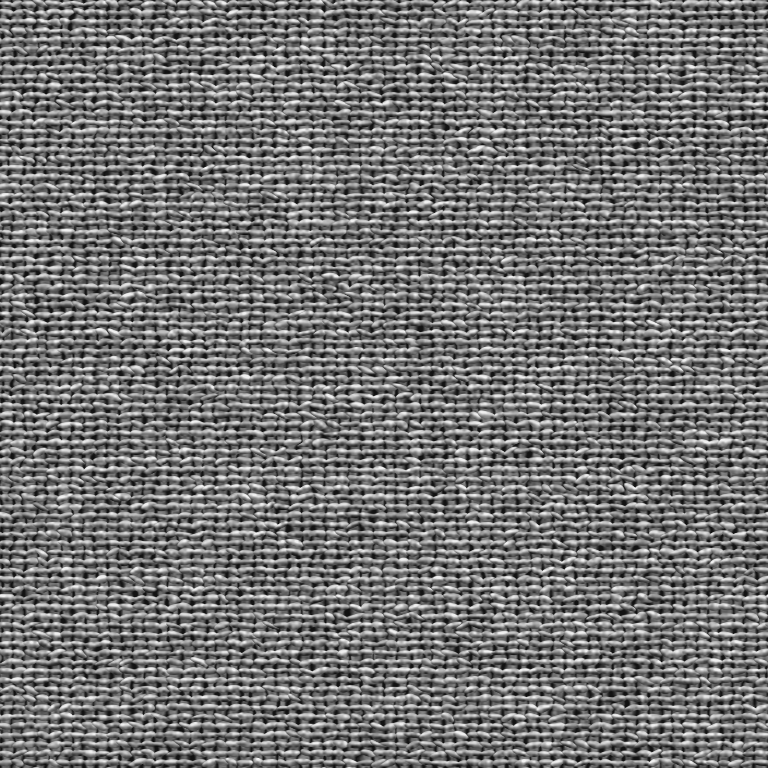
This texture is drawn by a WebGL 2 fragment shader. Its source:

```glsl
#version 300 es
precision highp float;

uniform vec2 u_resolution;
out vec4 fragColor;

// Integer hash, four values from 0 to 1
vec4 hash(vec2 cell) {
    uvec2 c = uvec2(cell);
    uvec4 h = uvec4(c.x, c.y, c.x + 71u, c.y + 113u) * 1664525u + 1013904223u;
    for (int i = 0; i < 2; i++) {
        h += h.yzwx * h.wxyz;
        h ^= h >> 16u;
        h *= 747796405u;
    }
    return vec4(h >> 8u) / 16777216.0;
}

// Value noise that wraps after a whole number of cells
vec2 wrapNoise(vec2 uv, vec2 period) {
    vec2 p = uv * period;
    vec2 cell = floor(p);
    vec2 f = smoothstep(0.0, 1.0, p - cell);
    vec2 a = hash(mod(cell, period)).xy;
    vec2 b = hash(mod(cell + vec2(1, 0), period)).xy;
    vec2 c = hash(mod(cell + vec2(0, 1), period)).xy;
    vec2 d = hash(mod(cell + vec2(1, 1), period)).xy;
    return mix(mix(a, b, f.x), mix(c, d, f.x), f.y);
}

void main() {
    vec2 uv = gl_FragCoord.xy / u_resolution;
    const vec2 stitches = vec2(64, 84);

    // Uneven tension in the cloth, with rows kept nearly level
    vec2 p = uv * stitches;
    p += (wrapNoise(uv, vec2(9, 13)) - 0.5) * vec2(0.35, 0.08);
    p += (wrapNoise(uv, vec2(67, 84)) - 0.5) * vec2(0.5, 0.22);

    vec2 wear = wrapNoise(uv, vec2(16, 84)) - 0.5;
    vec2 fibre = wrapNoise(uv, vec2(220, 250)) - 0.5;

    // Upright yarn with soft dark gaps between
    float fromGap = 0.5 - abs(fract(p.x) - 0.5);
    float upright = smoothstep(0.0, 0.32, fromGap + wear.y * 0.16 + fibre.x * 0.1);
    float tone = mix(0.07, 0.42, upright) + fibre.y * 0.26 * upright;

    // Overlapping lit loops merge into a scalloped horizontal yarn
    vec2 home = floor(p);
    for (int y = -1; y <= 1; y++) {
        for (int x = -1; x <= 1; x++) {
            vec2 cell = home + vec2(x, y);
            vec4 rnd = hash(mod(cell, stitches));
            float twist = rnd.z - 0.5;
            vec2 q = p - cell - vec2(0.5, 0.58) - (rnd.xy - 0.5) * vec2(0.2, 0.12);
            q.y -= q.x * (twist * 0.22 + twist * twist * twist * 3.0 - 0.03);
            q /= vec2(0.67, 0.37 + 0.06 * rnd.w);
            float cover = 1.0 - smoothstep(0.55, 1.15, dot(q, q));
            float ridge = exp(-3.6 * (q.y - 0.35) * (q.y - 0.35));
            float lit = 0.4 + 0.19 * q.y + 0.31 * ridge - 0.1 * q.x * q.x;
            lit += (rnd.w - 0.5) * 0.12 + abs(twist) * 0.1 - 0.02;
            lit += fibre.x * 0.34;
            tone = mix(tone, lit, cover);
        }
    }

    // Faint streaks of lighter and darker yarn
    tone *= 1.0 + 0.08 * wear.x;
    fragColor = vec4(vec3(clamp(tone, 0.05, 0.94)), 1.0);
}
```
